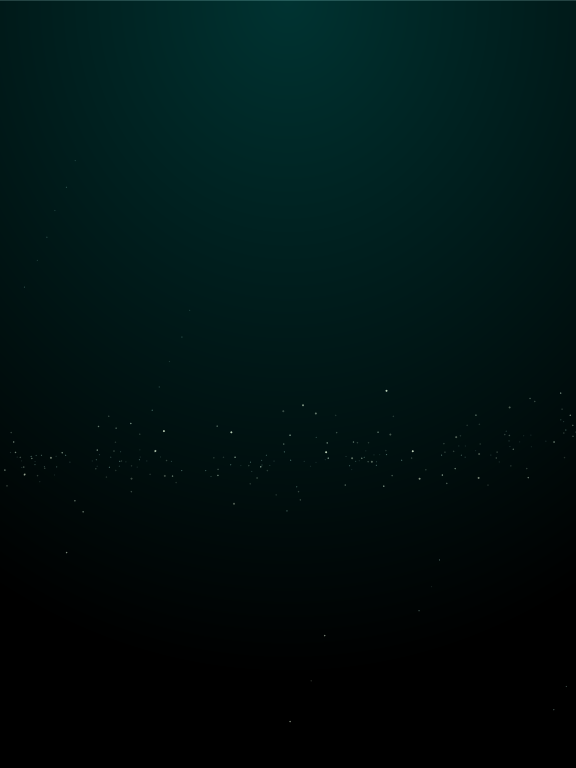
A WebGL 1 fragment shader for this background:

```glsl
precision highp float;
// Dark teal glow falling from the top edge, with a drifting band of tiny stars.

uniform vec2 u_resolution;

float hash(vec2 p) {
  return fract(sin(dot(p, vec2(127.1, 311.7))) * 4375.85);
}

// Height of the star band, sagging at the centre and rising to the right.
float bandHeight(float x) {
  return 0.399 + 0.04 * x + 0.15 * x * x + 0.004 * sin(x * 23.0);
}

// One jittered star per cell, kept only where the band is dense enough.
float starLayer(vec2 p, float cell, float spread, float amount, float radius, float seed) {
  vec2 id = floor(p / cell);
  vec2 jitter = vec2(hash(id + seed), hash(id + seed + 17.3));
  vec2 star = (id + 0.2 + 0.6 * jitter) * cell;
  float offset = (star.y - bandHeight(star.x)) / spread;
  float clumps = 0.65 + 0.35 * cos((star.x + 0.05) * 42.0);
  float density = amount * clumps * exp(-offset * offset);
  float present = step(hash(id + seed + 41.9), density);
  float pixel = 1.0 / u_resolution.y;
  float disc = 1.0 - smoothstep(radius - 0.5 * pixel, radius + 0.7 * pixel, distance(p, star));
  float twinkle = hash(id + seed + 73.1);
  return present * disc * (0.25 + 0.75 * twinkle * twinkle);
}

void main() {
  // Canvas heights, with x measured from the centre line.
  vec2 p = gl_FragCoord.xy / u_resolution.y;
  p.x -= 0.5 * u_resolution.x / u_resolution.y;

  // Elliptical glow centred on the top edge.
  float reach = length(vec2(p.x, 1.0 - p.y) / vec2(0.764, 0.8815));
  vec3 color = vec3(0.0, 0.2, 0.194) * max(1.0 - reach, 0.0);

  // Fine dust, scattered stars, then a few bright ones.
  color += vec3(0.30, 0.38, 0.36) * starLayer(p, 0.0065, 0.012, 0.40, 0.0006, 3.0);
  color += vec3(0.50, 0.54, 0.48) * starLayer(p, 0.0110, 0.036, 0.36, 0.0008, 29.0);
  color += vec3(0.90, 0.92, 0.80) * starLayer(p, 0.0300, 0.055, 0.42, 0.0011, 57.0);

  // Faint hairline along the top edge.
  color += vec3(0.14, 0.16, 0.16) * smoothstep(0.998, 0.9995, p.y);

  gl_FragColor = vec4(color, 1.0);
}
```
